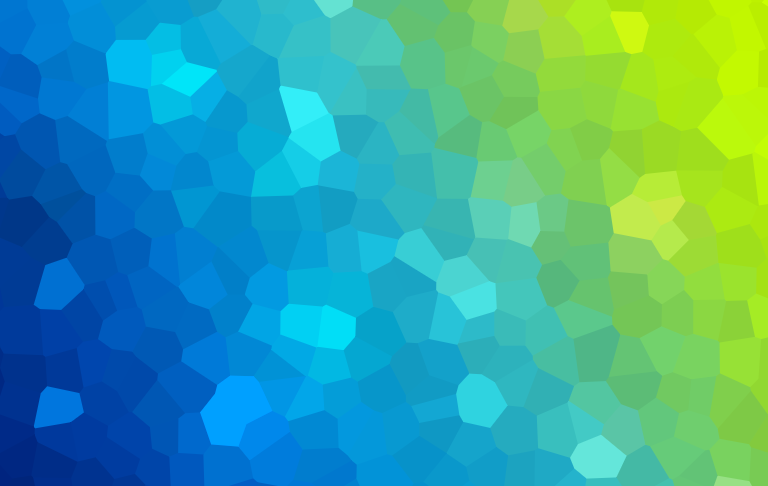
This background is drawn by a Shadertoy shader. Its source:

```glsl
// Crystal mosaic: jittered Voronoi cells, each filled with one flat colour.
// A slanted ramp runs from navy through cyan to lime; soft lit and shaded
// zones plus a few random sparkles vary the cells.

const float CELLS = 13.5; // cells per canvas height

vec3 hash3(vec2 p) {
    vec3 q = fract(p.xyx * vec3(0.1031, 0.1030, 0.0973));
    q += dot(q, q.yxz + 33.33);
    return fract((q.xxy + q.yzz) * q.zyx);
}

// Extends a colour ramp with one more linear segment.
vec3 ramp(vec3 colour, vec3 next, float from, float to, float t) {
    return mix(colour, next, clamp((t - from) / (to - from), 0.0, 1.0));
}

vec3 baseColour(float t) {
    vec3 c = vec3(0.0, 0.14, 0.49);
    c = ramp(c, vec3(0.00, 0.27, 0.67), -0.57, -0.25, t);
    c = ramp(c, vec3(0.00, 0.44, 0.80), -0.25, 0.00, t);
    c = ramp(c, vec3(0.01, 0.58, 0.85), 0.00, 0.20, t);
    c = ramp(c, vec3(0.04, 0.61, 0.81), 0.20, 0.36, t);
    c = ramp(c, vec3(0.14, 0.68, 0.77), 0.36, 0.55, t);
    c = ramp(c, vec3(0.25, 0.73, 0.67), 0.55, 0.70, t);
    c = ramp(c, vec3(0.37, 0.76, 0.48), 0.70, 0.83, t);
    c = ramp(c, vec3(0.53, 0.83, 0.27), 0.83, 1.05, t);
    c = ramp(c, vec3(0.66, 0.91, 0.08), 1.05, 1.25, t);
    return ramp(c, vec3(0.76, 0.97, 0.00), 1.25, 1.48, t);
}

vec3 litColour(float t) {
    vec3 c = vec3(0.0, 0.60, 1.0);
    c = ramp(c, vec3(0.00, 0.92, 1.00), 0.00, 0.22, t);
    c = ramp(c, vec3(0.38, 0.94, 0.91), 0.34, 0.65, t);
    c = ramp(c, vec3(0.60, 0.93, 0.80), 0.65, 0.82, t);
    c = ramp(c, vec3(0.80, 0.92, 0.34), 0.82, 1.06, t);
    return ramp(c, vec3(0.90, 1.00, 0.00), 1.06, 1.30, t);
}

float zone(vec2 p, float x, float y, float radius) {
    vec2 d = (p - vec2(x, y)) / radius;
    return exp(-dot(d, d));
}

vec3 cellColour(vec2 id, vec2 site) {
    vec2 p = site / CELLS;
    vec3 rnd = hash3(id + 71.0);
    float t = p.x - 0.6 * (1.0 - p.y) + 0.07 * (rnd.x - 0.5);

    // Cyan zones on the left, aqua in the middle, pale lime on the right
    float light = zone(p, 0.33, 0.84, 0.08) + 0.7 * zone(p, 0.59, 0.67, 0.08)
        + 0.9 * zone(p, 0.67, 0.33, 0.10) + 0.7 * zone(p, 0.50, 0.12, 0.11)
        + 0.9 * zone(p, 0.97, 0.40, 0.07) + 0.7 * zone(p, 1.06, 0.57, 0.07)
        + 0.8 * zone(p, 1.24, 0.07, 0.06) + 0.8 * zone(p, 1.34, 0.54, 0.09)
        + 0.7 * zone(p, 1.11, 0.97, 0.08) + 0.5 * zone(p, 0.66, 0.89, 0.11);
    float sparkle = 0.6 * smoothstep(0.94, 0.97, rnd.y);
    float shade = 0.25 * zone(p, 0.06, 0.56, 0.13)
        + 0.14 * zone(p, 0.81, 0.27, 0.09) + 0.10 * zone(p, 0.49, 0.56, 0.10);

    vec3 colour = mix(baseColour(t), litColour(t), min(light + sparkle, 1.0));
    return colour * (1.0 - shade) * (0.95 + 0.10 * rnd.z);
}

void mainImage(out vec4 fragColor, in vec2 fragCoord) {
    vec2 p = fragCoord / iResolution.y * CELLS;
    vec2 home = floor(p);
    vec2 id1 = home, id2 = home, site1 = p, site2 = p;
    float near1 = 1e5, near2 = 1e5;

    // Two nearest sites
    for (int j = -2; j <= 2; j++)
    for (int i = -2; i <= 2; i++) {
        vec2 id = home + vec2(i, j);
        vec2 site = id + 0.06 + 0.88 * hash3(id + 13.0).xy;
        float d = dot(site - p, site - p);
        if (d < near1) {
            near2 = near1; id2 = id1; site2 = site1;
            near1 = d; id1 = id; site1 = site;
        } else if (d < near2) {
            near2 = d; id2 = id; site2 = site;
        }
    }

    // Blend across the shared edge over about one pixel
    float edge = (near2 - near1) / (2.0 * max(length(site2 - site1), 1e-4));
    float cover = clamp(0.5 + edge * iResolution.y / CELLS, 0.0, 1.0);
    vec3 colour = mix(cellColour(id2, site2), cellColour(id1, site1), cover);
    fragColor = vec4(colour, 1.0);
}
```
